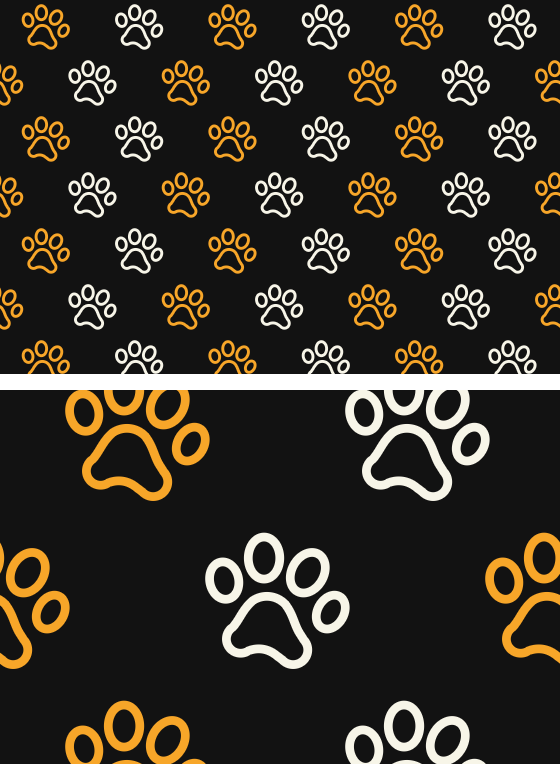
Top: the whole. Bottom: its middle third, enlarged.
Write a WebGL 1 fragment shader that draws this pattern.

```glsl
precision highp float;
// Staggered rows of outlined paw prints, alternating orange and cream on near-black.

uniform vec2 u_resolution;

const float COLUMNS = 6.0;
const vec2 CELL = vec2(128.0, 76.8);        // repeat spacing in design units
const vec2 FIRST_PAW = vec2(62.0, 37.4);    // first centre, from the top left
const float HALF_STROKE = 2.0;

const vec3 BACKGROUND = vec3(0.07);
const vec3 ORANGE = vec3(0.97, 0.65, 0.16);
const vec3 CREAM = vec3(0.97, 0.96, 0.91);

// Approximate distance to an ellipse whose long axis leans clockwise by tilt.
float ellipseDistance(vec2 p, vec2 radii, float tilt) {
  float c = cos(tilt);
  float s = sin(tilt);
  vec2 q = vec2(c * p.x - s * p.y, s * p.x + c * p.y);
  float k = length(q / radii);
  float slope = length(q / (radii * radii));
  return k * (k - 1.0) / max(slope, 0.0001);
}

// Capsule whose radius changes from startRadius to endRadius.
float taperedCapsule(vec2 p, vec2 start, vec2 end, float startRadius, float endRadius) {
  vec2 axis = end - start;
  float t = clamp(dot(p - start, axis) / dot(axis, axis), 0.0, 1.0);
  return length(p - start - axis * t) - mix(startRadius, endRadius, t);
}

float smoothMin(float a, float b, float blend) {
  float h = max(blend - abs(a - b), 0.0) / blend;
  return min(a, b) - 0.25 * blend * h * h;
}

// Main pad: a round top spreading into two lower lobes.
float padField(vec2 p) {
  vec2 top = vec2(-4.0, -9.0);
  float leftLobe = taperedCapsule(p, top, vec2(-16.0, -17.0), 10.0, 6.5);
  float rightLobe = taperedCapsule(p, top, vec2(8.0, -22.0), 10.0, 6.7);
  return smoothMin(leftLobe, rightLobe, 6.0);
}

// Field divided by its slope, so the outline keeps an even width.
float padDistance(vec2 p) {
  vec2 e = vec2(0.1, 0.0);
  float d = padField(p);
  vec2 gradient = vec2(padField(p + e.xy) - d, padField(p + e.yx) - d) / e.x;
  return d / max(length(gradient), 0.4);
}

// Distance to the centre line of the nearest outline.
float pawOutline(vec2 p) {
  float d = abs(padDistance(p));
  d = min(d, abs(ellipseDistance(p - vec2(-23.5, 9.7), vec2(6.6, 8.6), -0.2)));
  d = min(d, abs(ellipseDistance(p - vec2(-5.3, 20.0), vec2(7.2, 9.6), 0.0)));
  d = min(d, abs(ellipseDistance(p - vec2(14.7, 13.3), vec2(7.3, 9.8), 0.52)));
  return min(d, abs(ellipseDistance(p - vec2(25.2, -4.7), vec2(6.0, 8.2), 0.52)));
}

void main() {
  // Design units measured down and right from the top left corner
  float pixel = COLUMNS * CELL.x / u_resolution.x;
  vec2 fromTop = vec2(gl_FragCoord.x, u_resolution.y - gl_FragCoord.y) * pixel;
  vec2 grid = (fromTop - FIRST_PAW) / CELL;

  // Odd rows shift left by half a column
  float row = floor(grid.y + 0.5);
  grid.x += 0.5 * mod(row, 2.0);
  float column = floor(grid.x + 0.5);
  vec2 local = (grid - vec2(column, row)) * CELL * vec2(1.0, -1.0);

  // Colour alternates by column; stroke edges blend over one pixel
  vec3 ink = mix(ORANGE, CREAM, mod(column, 2.0));
  float coverage = clamp(0.5 + (HALF_STROKE - pawOutline(local)) / pixel, 0.0, 1.0);
  gl_FragColor = vec4(mix(BACKGROUND, ink, coverage), 1.0);
}
```
